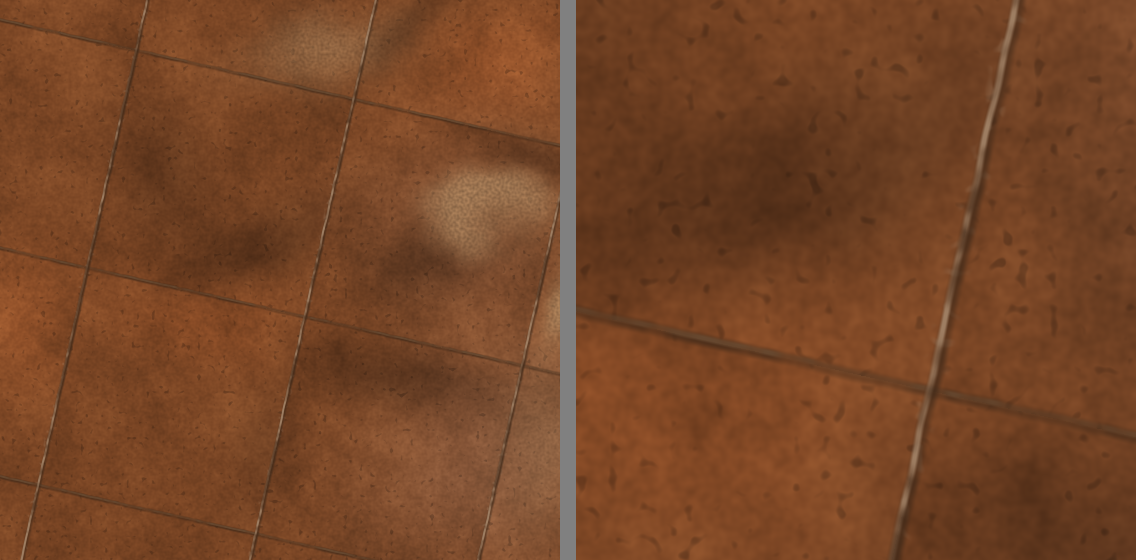
Left, the full canvas; right, a detail of the centre.
Write a three.js fragment shader that draws this texture.

```glsl
// Worn terracotta floor tiles in a tilted square grid, with thin pale joints and soft light.
varying vec2 vUv;

const float TILE_SIZE = 0.398;
const float TILT = 0.221;
const vec2 GRID_CORNER = vec2(0.544, 0.434);
const vec3 CLAY = vec3(0.480, 0.272, 0.142);
const vec3 CLAY_DARK = vec3(0.340, 0.190, 0.095);
const vec3 CLAY_LIGHT = vec3(0.610, 0.365, 0.200);
const vec3 DUSTY_ROSE = vec3(0.540, 0.355, 0.245);
const vec3 GLARE = vec3(0.660, 0.520, 0.370);
const vec3 JOINT_DARK = vec3(0.250, 0.160, 0.095);
const vec3 JOINT_BROWN = vec3(0.430, 0.315, 0.215);
const vec3 JOINT_PALE = vec3(0.660, 0.540, 0.430);

vec2 hash2(vec2 p) {
  vec3 q = fract(vec3(p.xyx) * vec3(0.1031, 0.1030, 0.0973));
  q += dot(q, q.yzx + 33.33);
  return fract((q.xx + q.yz) * q.zy);
}

float cornerSlope(vec2 cell, vec2 f, vec2 corner) {
  float angle = 6.2832 * hash2(cell + corner).x;
  return dot(vec2(cos(angle), sin(angle)), f - corner);
}

// Gradient noise, roughly -0.7 to 0.7
float noise(vec2 p) {
  vec2 cell = floor(p);
  vec2 f = fract(p);
  vec2 w = f * f * f * (f * (f * 6.0 - 15.0) + 10.0);
  float low = mix(cornerSlope(cell, f, vec2(0.0)), cornerSlope(cell, f, vec2(1.0, 0.0)), w.x);
  float high = mix(cornerSlope(cell, f, vec2(0.0, 1.0)), cornerSlope(cell, f, vec2(1.0)), w.x);
  return mix(low, high, w.y);
}

float fbm(vec2 p) {
  float sum = 0.0;
  float amplitude = 1.0;
  for (int i = 0; i < 4; i++) {
    sum += amplitude * noise(p);
    p = mat2(1.6, 1.2, -1.2, 1.6) * p + 7.3;
    amplitude *= 0.55;
  }
  return sum;
}

vec2 rotate(vec2 p, float angle) {
  float c = cos(angle);
  float s = sin(angle);
  return vec2(c * p.x - s * p.y, s * p.x + c * p.y);
}

// Soft elliptical patch
float blob(vec2 p, vec2 center, vec2 radii, float angle) {
  vec2 q = rotate(p - center, -angle) / radii;
  return exp(-dot(q, q));
}

// Soft-edged joint profile
float line(float d, float halfWidth) {
  return 1.0 - smoothstep(halfWidth * 0.3, halfWidth * 1.7, abs(d));
}

vec3 clayColor(vec2 p, vec2 id) {
  vec2 seed = hash2(id + 20.0);
  vec2 q = p + seed * 13.0;
  float mottle = fbm(q * 24.0);
  float grain = noise(q * 95.0) + 0.8 * noise(q * 190.0);
  float tone = 0.5 * fbm(q * 5.0) + 0.22 * mottle + 0.24 * grain + 0.12 * (seed.x - 0.5);
  vec3 color = mix(CLAY, CLAY_LIGHT, clamp(tone * 1.4, 0.0, 1.0));
  color = mix(color, CLAY_DARK, clamp(-tone * 1.4, 0.0, 1.0));
  float speck = smoothstep(0.3, 0.6, noise(q * 110.0 + 31.0) + 0.3 * mottle);
  return color * (1.0 - 0.2 * speck);
}

// Shadows and reflections lying across the floor
vec3 lightFloor(vec3 color, vec2 p) {
  vec2 q = p + 0.025 * vec2(fbm(p * 7.0), fbm(p * 7.0 + 40.0));
  float shade = 0.7 * blob(q, vec2(0.29, 0.69), vec2(0.09, 0.14), 0.3);
  shade += 0.9 * blob(q, vec2(0.46, 0.56), vec2(0.17, 0.05), 0.45);
  shade += 0.9 * blob(q, vec2(0.72, 0.33), vec2(0.19, 0.055), -0.2);
  shade += 0.8 * blob(q, vec2(0.75, 0.52), vec2(0.09, 0.06), 0.0);
  shade += 0.9 * blob(q, vec2(0.73, 0.95), vec2(0.11, 0.035), 0.75);
  shade += 0.8 * blob(q, vec2(0.97, 0.72), vec2(0.11, 0.04), -0.3);
  shade += 0.5 * blob(q, vec2(0.47, 0.20), vec2(0.06, 0.11), -0.2);
  float warm = blob(q, vec2(0.36, 0.43), vec2(0.17, 0.08), -0.25);
  warm += blob(q, vec2(0.03, 0.42), vec2(0.09, 0.13), 0.0);
  warm += blob(q, vec2(0.88, 0.89), vec2(0.15, 0.09), 0.3);
  float rose = blob(q, vec2(0.90, 0.18), vec2(0.25, 0.20), 0.5);
  rose += 0.7 * blob(q, vec2(0.84, 0.60), vec2(0.19, 0.16), 0.0);
  float lobe = smoothstep(0.2, 0.8, blob(q, vec2(0.87, 0.62), vec2(0.13, 0.09), 0.1));
  float glare = 0.7 * lobe * (1.0 - 0.8 * blob(q, vec2(0.92, 0.56), vec2(0.08, 0.06), 0.4));
  glare += 0.5 * blob(q, vec2(0.58, 0.91), vec2(0.13, 0.06), 0.2);
  glare += 0.8 * blob(q, vec2(1.01, 0.46), vec2(0.03, 0.08), -0.2);
  glare += 0.3 * blob(q, vec2(0.97, 0.20), vec2(0.08, 0.14), 0.0);
  color *= mix(vec3(1.0), vec3(1.18, 1.15, 1.12), min(warm, 1.0));
  color = mix(color, DUSTY_ROSE * (color / CLAY), 0.75 * min(rose, 1.0));
  color *= 1.0 - 0.28 * min(shade, 1.0);
  float sparkle = 1.0 + 0.3 * noise(p * 180.0);
  return mix(color, GLARE * sparkle, min(glare, 0.8));
}

vec3 addJoints(vec3 color, vec2 d, vec2 p) {
  d += 0.0012 * vec2(noise(p * 35.0), noise(p * 35.0 + 9.0));
  float wear = smoothstep(-0.3, 0.35, noise(p * 11.0) + 0.6 * noise(p * 75.0));
  float chips = smoothstep(0.15, 0.5, noise(p * 120.0)) * line(d.x, 0.006);
  color = mix(color, JOINT_PALE, 0.3 * chips);
  color = mix(color, JOINT_DARK, (0.4 + 0.3 * wear) * line(d.y, 0.0032));
  color = mix(color, JOINT_BROWN, (0.2 + 0.5 * wear) * line(d.y - 0.0012, 0.0016));
  color = mix(color, JOINT_DARK, (0.75 - 0.25 * wear) * line(d.x - 0.0012, 0.0034));
  return mix(color, JOINT_PALE, (0.2 + 0.65 * wear) * line(d.x + 0.0006, 0.0018));
}

void main() {
  vec2 grid = rotate(vUv - GRID_CORNER, TILT) / TILE_SIZE;
  vec2 jointDistance = (fract(grid + 0.5) - 0.5) * TILE_SIZE;
  vec3 color = lightFloor(clayColor(vUv, floor(grid)), vUv);
  gl_FragColor = vec4(addJoints(color, jointDistance, vUv), 1.0);
}
```
